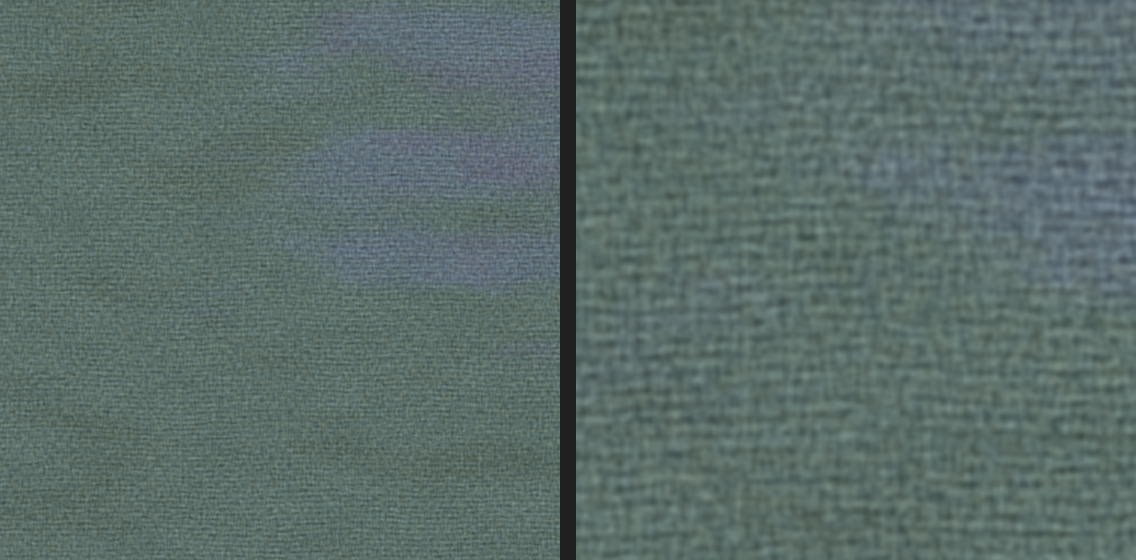
Left, the full canvas; right, a detail of the centre.
This texture is drawn by a WebGL 1 fragment shader. Its source:

```glsl
precision highp float;
// Soft grey-green ribbed cloth with streaky slate-blue discoloration.
uniform vec2 u_resolution;

const float TAU = 6.2831853;
const float ROWS = 105.0;

// Pseudo-random unit gradient for a lattice cell
vec2 cellGradient(vec2 cell) {
  vec3 p = fract(cell.xyx * vec3(0.1031, 0.1030, 0.0973));
  p += dot(p, p.yzx + 33.33);
  float angle = TAU * fract((p.x + p.y) * p.z);
  return vec2(cos(angle), sin(angle));
}

// Gradient noise, roughly -0.7 to 0.7
float gradientNoise(vec2 p) {
  vec2 cell = floor(p);
  vec2 f = p - cell;
  vec2 w = f * f * f * (f * (f * 6.0 - 15.0) + 10.0);
  vec2 e = vec2(1.0, 0.0);
  float a = dot(cellGradient(cell), f);
  float b = dot(cellGradient(cell + e.xy), f - e.xy);
  float c = dot(cellGradient(cell + e.yx), f - e.yx);
  float d = dot(cellGradient(cell + e.xx), f - e.xx);
  return mix(mix(a, b, w.x), mix(c, d, w.x), w.y);
}

// Layered gradient noise
float fbm(vec2 p) {
  float sum = 0.0;
  float amplitude = 1.0;
  for (int i = 0; i < 4; i++) {
    sum += amplitude * gradientNoise(p);
    p = p * 2.03 + vec2(17.3, 9.1);
    amplitude *= 0.5;
  }
  return sum;
}

// Horizontal ribs, broken into short dashes and bent slightly
float ribs(vec2 uv, float rows) {
  float bend = 0.9 * gradientNoise(uv * vec2(5.0, 4.0) + 3.0)
             + 0.3 * gradientNoise(uv * vec2(38.0, 30.0) + 61.0);
  float y = uv.y * rows + bend;
  float dash = 0.75 + 1.3 * gradientNoise(vec2(uv.x * 75.0, y * 0.8) + 40.0);
  float patchStrength = 0.9 + 0.7 * gradientNoise(uv * 7.0 + 12.0);
  return sin(TAU * y) * max(dash, 0.0) * patchStrength;
}

// Fibre grain: upright flecks, short level threads and fine specks
float fibreGrain(vec2 uv) {
  float upright = gradientNoise(uv * vec2(185.0, 85.0) + 7.0);
  float level = gradientNoise(uv * vec2(80.0, 190.0) + 91.0);
  float speck = gradientNoise(uv * 210.0 + 133.0);
  return upright + 0.7 * level + 0.6 * speck;
}

// Amount of blue: banded at the upper right, faint wisps elsewhere
float blueStain(vec2 uv) {
  float streaks = fbm(uv * vec2(2.6, 8.0) + 21.0);
  float region = smoothstep(0.22, 0.72, uv.x + 0.25 * streaks)
               * smoothstep(0.36, 0.52, uv.y + 0.08 * streaks);
  float bandY = uv.y - 0.735 + 0.05 * gradientNoise(uv * 3.0 + 5.0);
  float bands = region * cos(TAU * bandY / 0.19);
  return smoothstep(0.15, 0.95, 0.65 * region + 0.24 * bands + 0.5 * streaks);
}

// Dye colour before the weave is shaded
vec3 dyeColor(vec2 uv) {
  const vec3 GREEN = vec3(0.360, 0.435, 0.411);
  const vec3 OLIVE = vec3(0.340, 0.402, 0.368);
  const vec3 BLUE = vec3(0.378, 0.438, 0.476);
  const vec3 MAUVE = vec3(0.385, 0.415, 0.470);
  float olive = smoothstep(-0.05, 0.65, fbm(uv * vec2(3.0, 8.0) + 53.0));
  float mauve = smoothstep(0.0, 0.5, fbm(uv * vec2(4.0, 11.0) + 77.0) + 0.3 * (uv.x - 0.5));
  vec3 stain = mix(BLUE, MAUVE, mauve);
  return mix(mix(GREEN, OLIVE, 0.8 * olive), stain, blueStain(uv));
}

void main() {
  vec2 uv = gl_FragCoord.xy / u_resolution;
  vec3 color = dyeColor(uv);

  // Weave relief: warm shadows, cool highlights
  float relief = 0.036 * ribs(uv, ROWS) + 0.085 * fibreGrain(uv);
  color += relief * vec3(0.95, 1.05, 1.0);

  // Uneven wear and small colour flecks
  color += 0.018 * fbm(uv * vec2(9.0, 14.0) + 31.0);
  float fleck = gradientNoise(uv * vec2(70.0, 80.0) + 15.0);
  color += 0.025 * fleck * vec3(-0.5, 0.0, 1.0);

  gl_FragColor = vec4(clamp(color, 0.0, 1.0), 1.0);
}
```
